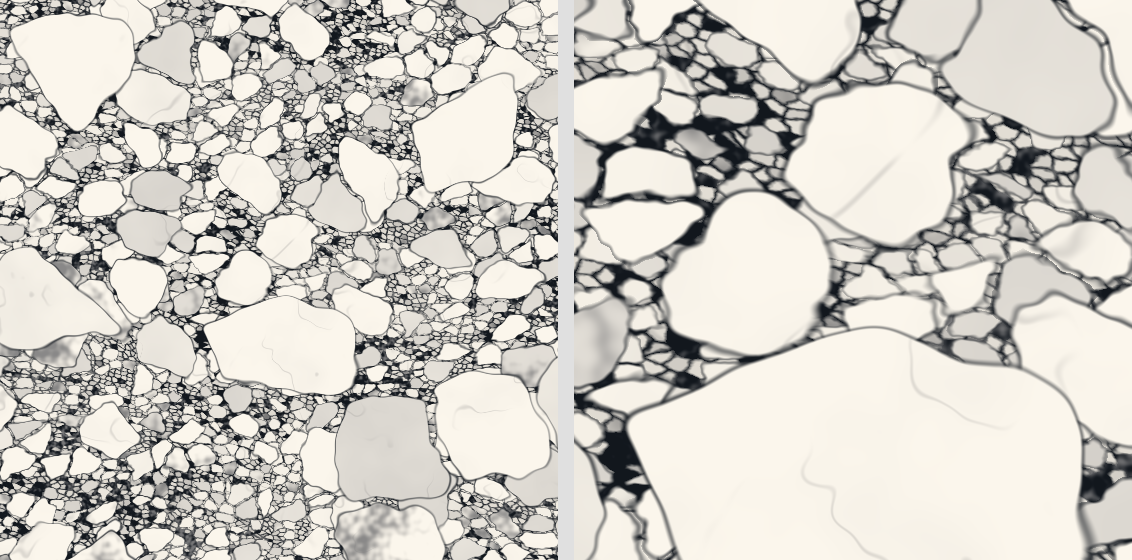
Left: the whole. Right: its middle third, enlarged.
A WebGL 1 fragment shader for this texture:

```glsl
precision highp float;
// Brecciated marble: pale angular fragments of many sizes packed in a dark, speckled matrix.

uniform vec2 u_resolution;

#define LEVELS 5
#define FINEST 82.0      // cells per canvas height at the smallest size
#define RATIO 0.49       // frequency ratio between one size and the next
#define STRETCH 1.55     // flattening of the small fragments
#define GAP 0.065        // mean gap around a fragment, in cells
#define ROUNDING 17.0    // higher gives sharper corners
#define ROUGHNESS 0.17   // waviness of fragment outlines, in cells
#define SOFTNESS 0.0017  // half width of the edge blend
#define RIM 0.0045       // width of the dark seam around fragments
#define CLUSTER 0.45     // how unevenly the fragments are spread

const vec3 INK = vec3(0.07, 0.09, 0.115);
const vec3 SLATE = vec3(0.46, 0.46, 0.465);
const vec3 ASH = vec3(0.62, 0.61, 0.60);
const vec3 BEIGE = vec3(0.84, 0.825, 0.80);
const vec3 CHALK = vec3(0.985, 0.965, 0.925);

vec2 hash2(vec2 p) {
  vec3 h = fract(p.xyx * vec3(0.1031, 0.1030, 0.0973));
  h += dot(h, h.yzx + 33.33);
  return fract((h.xx + h.yz) * h.zy);
}

float cornerSlope(vec2 corner, vec2 offset) {
  float angle = 6.2832 * hash2(corner + 71.0).x;
  return dot(vec2(cos(angle), sin(angle)), offset);
}

// Gradient noise, roughly -0.7 to 0.7
float noise(vec2 p) {
  vec2 i = floor(p), f = fract(p);
  vec2 u = f * f * f * (f * (f * 6.0 - 15.0) + 10.0);
  vec2 e = vec2(1.0, 0.0);
  return mix(mix(cornerSlope(i, f), cornerSlope(i + e, f - e), u.x),
             mix(cornerSlope(i + e.yx, f - e.yx), cornerSlope(i + 1.0, f - 1.0), u.x), u.y);
}

vec2 noise2(vec2 p) {
  return vec2(noise(p), noise(p + vec2(37.2, 11.7)));
}

float fbm(vec2 p) {
  return noise(p) + 0.5 * noise(p * 2.1 + 5.3) + 0.25 * noise(p * 4.3 + 9.1);
}

vec2 site(vec2 cell, float seed) {
  return cell + 0.08 + 0.84 * hash2(cell + seed);
}

// Rounded Voronoi cells: x = distance to the border, yz = cell index
vec3 fragments(vec2 q, float seed) {
  vec2 home = floor(q), nearest = home, toSite = vec2(0.0);
  float best = 9.0;
  for (int y = -1; y <= 1; y++)
    for (int x = -1; x <= 1; x++) {
      vec2 cell = home + vec2(float(x), float(y));
      vec2 r = site(cell, seed) - q;
      if (dot(r, r) < best) { best = dot(r, r); nearest = cell; toSite = r; }
    }
  float sum = 1e-6;
  for (int y = -2; y <= 2; y++)
    for (int x = -2; x <= 2; x++) {
      if (x == 0 && y == 0) continue;
      vec2 r = site(nearest + vec2(float(x), float(y)), seed) - q;
      sum += exp(-ROUNDING * dot(0.5 * (toSite + r), normalize(r - toSite)));
    }
  return vec3(-log(sum) / ROUNDING, nearest);
}

// Dark ground with grey crushed grains
vec3 matrixColor(vec2 p) {
  float grains = 0.6 * noise(p * vec2(75.0, 115.0)) + 0.5 * noise(p * 190.0);
  float patches = 0.6 * fbm(p * 4.0 + 20.0);
  return mix(INK, SLATE, smoothstep(-0.15, 0.65, grains + patches));
}

// Chalky body, with clouds, thin veins and grey staining on some pieces
vec3 stoneColor(vec2 p, vec2 traits) {
  vec2 local = p + traits * 13.0;
  float cloud = fbm(local * 9.0);
  float tint = 0.85 * smoothstep(0.52, 0.95, traits.x) + 0.22 * cloud;
  vec3 color = mix(CHALK, BEIGE, clamp(tint, 0.0, 1.0));
  float vein = 1.0 - smoothstep(0.0, 0.03, abs(noise(local * 7.0 + 0.5 * cloud)));
  color = mix(color, ASH, 0.3 * vein * smoothstep(0.0, 0.4, cloud));
  float stain = smoothstep(-0.35, 0.6, cloud + 0.5 * noise(p * 70.0));
  return mix(color, mix(ASH, SLATE, stain), 0.85 * stain * step(0.87, traits.y));
}

void main() {
  vec2 p = gl_FragCoord.xy / u_resolution.y;
  vec2 flow = p + 0.03 * noise2(p * 3.2);
  vec3 color = matrixColor(p);
  float seam = 0.65 + 0.5 * noise(p * 11.0);

  // Small fragments first; larger ones cover them
  float freq = FINEST;
  for (int i = 0; i < LEVELS; i++) {
    float size = float(i) / float(LEVELS - 1);
    float seed = 19.0 * float(i) + 3.0;
    float angle = 0.38 * sin(2.3 * float(i) + 0.6);
    mat2 turn = mat2(cos(angle), sin(angle), -sin(angle), cos(angle));
    vec2 scale = freq * vec2(1.0, mix(STRETCH, 1.12, size));

    vec2 q = turn * flow * scale;
    q += ROUGHNESS * noise2(q * 1.7 + seed) + 0.35 * ROUGHNESS * noise2(q * 5.0 + seed);
    vec3 piece = fragments(q, seed);
    vec2 traits = hash2(piece.yz + seed + 41.0);
    vec2 chance = hash2(piece.yz + seed + 97.0);

    // Share of occupied cells falls with size and varies over the slab
    vec2 center = ((piece.yz + 0.5) / scale) * turn;
    float share = mix(0.76, 0.21, pow(size, 0.8)) + CLUSTER * (1.0 - size) * noise(center * 4.5);
    float present = step(chance.x, share);
    float gap = GAP * mix(1.25, 0.7, size) * (0.4 + 1.2 * chance.y);
    float inside = (piece.x - gap) / freq;

    float rim = smoothstep(-min(RIM, 0.09 / freq), 0.0, inside);
    color = mix(color, INK, present * rim * seam);
    vec3 stone = stoneColor(p, traits) * mix(0.9, 1.0, min(1.0, 3.0 * size));
    color = mix(color, stone, present * smoothstep(-SOFTNESS, SOFTNESS, inside));
    freq *= RATIO;
  }
  gl_FragColor = vec4(color, 1.0);
}
```
